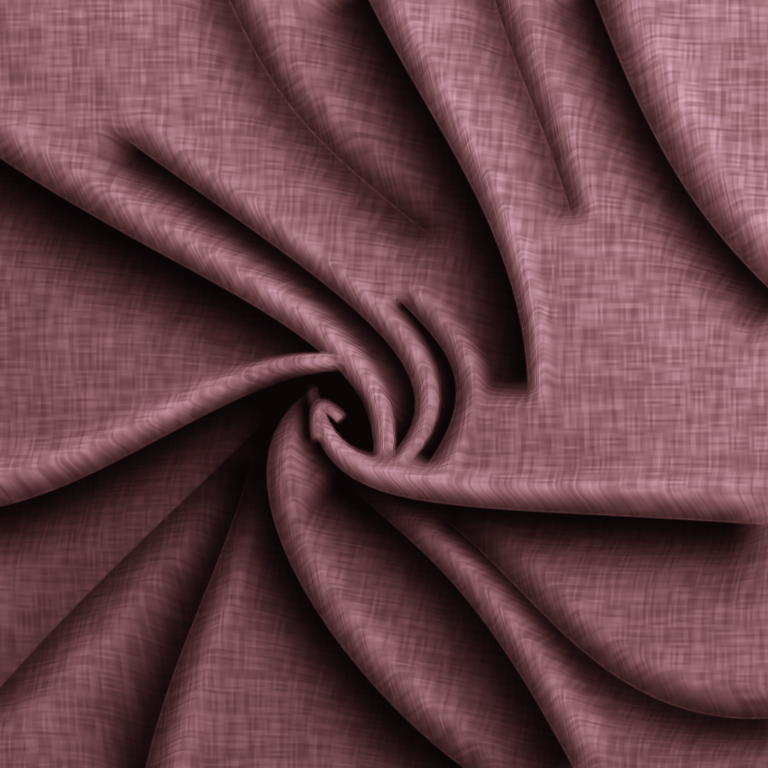
Write a three.js fragment shader that draws this texture.

```glsl
// Dusty rose linen gathered into a swirl of soft folds.
// Each fold is a Bezier edge, painted back to front: a cast shadow on its right
// hand, a rounded lit roll on its left. Stretched noise adds the woven threads.

#define SEGMENTS 24
#define EDGE_BLUR 0.0025
#define EDGE_TONE 0.36
#define END_FADE 0.07
#define THREADS 300.0
#define THREAD_LENGTH 36.0
#define THREAD_DEPTH 0.22
#define WRINKLE_DEPTH 0.12

varying vec2 vUv;

vec2 pos;
float tone;

float hash(vec2 cell) {
  vec3 q = fract(vec3(cell.xyx) * 0.1031);
  q += dot(q, q.yzx + 33.33);
  return fract((q.x + q.y) * q.z);
}

float noise(vec2 q) {
  vec2 i = floor(q), f = fract(q);
  f = f * f * (3.0 - 2.0 * f);
  return mix(mix(hash(i), hash(i + vec2(1, 0)), f.x),
             mix(hash(i + vec2(0, 1)), hash(i + vec2(1, 1)), f.x), f.y);
}

vec2 bezier(vec2 a, vec2 b, vec2 c, vec2 d, float t) {
  float k = 1.0 - t;
  return k * k * (k * a + 3.0 * t * b) + t * t * (3.0 * k * c + t * d);
}

// size: roll width at start and end, shadow reach at start and end
// look: shadow depth, roll brightness
void fold(vec2 a, vec2 b, vec2 c, vec2 d, vec4 size, vec2 look) {
  float best = 100.0, side = 1.0, t = 0.0;
  vec2 start = a;
  for (int i = 1; i <= SEGMENTS; i++) {
    vec2 stop = bezier(a, b, c, d, float(i) / float(SEGMENTS));
    vec2 run = stop - start, off = pos - start;
    float h = clamp(dot(off, run) / dot(run, run), 0.0, 1.0);
    vec2 gap = off - run * h;
    float d2 = dot(gap, gap);
    if (d2 < best) {
      best = d2;
      side = run.x * off.y - run.y * off.x < 0.0 ? -1.0 : 1.0;
      t = (float(i) - 1.0 + h) / float(SEGMENTS);
    }
    start = stop;
  }
  float s = side * sqrt(best);
  float width = mix(size.x, size.y, t), reach = mix(size.z, size.w, t);
  float ends = smoothstep(0.0, END_FADE, t) * smoothstep(0.0, END_FADE, 1.0 - t);
  float inside = smoothstep(-EDGE_BLUR, EDGE_BLUR, s);

  // cast shadow
  tone *= 1.0 - ends * look.x * (1.0 - inside) * exp(-s * s / (reach * reach));

  // lit roll: narrow rolls end crisply, wide ones melt into the cloth
  float u = clamp(s / width, 0.0, 1.0);
  float roll = mix(EDGE_TONE, 1.0, smoothstep(-0.05, 0.5, u)) - 0.15 * smoothstep(0.5, 1.0, u);
  float melt = mix(0.8, 0.25, smoothstep(0.025, 0.075, width));
  float cover = inside * (1.0 - smoothstep(melt, 1.0, u)) * ends;
  tone = mix(tone, look.y * roll, cover);
}

void main() {
  pos = vUv;
  // open cloth, brighter to the upper right
  tone = 0.46 + 0.2 * smoothstep(0.2, 1.1, pos.x * 0.5 + pos.y * 0.7);

  // upper folds
  fold(vec2(0.76, 1.04), vec2(0.836, 0.841), vec2(0.889, 0.72), vec2(1.04, 0.59), vec4(0.12, 0.13, 0.055, 0.05), vec2(0.9, 0.74));
  fold(vec2(0.635, 1.04), vec2(0.65, 0.95), vec2(0.7, 0.87), vec2(0.75, 0.7), vec4(0.07, 0.08, 0.035, 0.03), vec2(0.45, 0.65));
  fold(vec2(0.28, 1.04), vec2(0.353, 0.88), vec2(0.376, 0.835), vec2(0.586, 0.674), vec4(0.09, 0.1, 0.045, 0.04), vec2(0.55, 0.62));
  fold(vec2(0.462, 1.04), vec2(0.547, 0.848), vec2(0.694, 0.697), vec2(0.688, 0.466), vec4(0.09, 0.04, 0.07, 0.085), vec2(0.92, 0.71));
  fold(vec2(0.514, 0.616), vec2(0.582, 0.547), vec2(0.638, 0.499), vec2(0.547, 0.382), vec4(0.05, 0.05, 0.03, 0.04), vec2(0.95, 0.6));
  fold(vec2(0.13, 0.844), vec2(0.43, 0.622), vec2(0.651, 0.512), vec2(0.484, 0.385), vec4(0.08, 0.022, 0.04, 0.035), vec2(0.9, 0.64));
  fold(vec2(-0.052, 0.831), vec2(0.234, 0.622), vec2(0.521, 0.57), vec2(0.484, 0.382), vec4(0.1, 0.026, 0.08, 0.07), vec2(0.93, 0.67));

  // left and lower folds
  fold(vec2(0.378, 0.486), vec2(0.247, 0.349), vec2(0.143, 0.271), vec2(-0.04, 0.06), vec4(0.1, 0.14, 0.05, 0.07), vec2(0.25, 0.51));
  fold(vec2(0.332, 0.414), vec2(0.293, 0.258), vec2(0.215, 0.141), vec2(0.182, -0.04), vec4(0.06, 0.1, 0.04, 0.06), vec2(0.8, 0.54));
  fold(vec2(-0.039, 0.336), vec2(0.124, 0.345), vec2(0.315, 0.529), vec2(0.456, 0.516), vec4(0.1, 0.022, 0.06, 0.05), vec2(0.88, 0.66));
  fold(vec2(0.423, 0.503), vec2(0.219, 0.401), vec2(0.475, 0.069), vec2(0.651, -0.03), vec4(0.05, 0.1, 0.04, 0.08), vec2(0.9, 0.61));
  fold(vec2(0.56, 0.336), vec2(0.7, 0.247), vec2(0.784, 0.031), vec2(1.04, 0.069), vec4(0.08, 0.1, 0.04, 0.045), vec2(0.8, 0.56));
  fold(vec2(0.423, 0.395), vec2(0.548, 0.279), vec2(0.615, 0.26), vec2(0.768, -0.04), vec4(0.035, 0.085, 0.06, 0.075), vec2(0.87, 0.62));

  // hollow at the heart of the swirl
  float hollow = length((pos - vec2(0.451, 0.448)) / vec2(0.03, 0.05));
  tone *= mix(0.12, 1.0, smoothstep(0.7, 1.2, hollow));

  // long right fold, then the curl at its tip
  fold(vec2(0.398, 0.505), vec2(0.411, 0.31), vec2(0.547, 0.352), vec2(1.04, 0.314), vec4(0.014, 0.1, 0.012, 0.075), vec2(0.92, 0.68));
  fold(vec2(0.456, 0.456), vec2(0.423, 0.499), vec2(0.391, 0.486), vec2(0.406, 0.42), vec4(0.02, 0.02, 0.014, 0.012), vec2(0.65, 0.58));

  // woven threads bend with the relief, broad wrinkles vary the tone
  vec2 weave = pos + 0.06 * vec2(tone, -tone);
  float threads = noise(weave * vec2(THREAD_LENGTH, THREADS)) + noise(weave * vec2(THREADS, THREAD_LENGTH)) - 1.0;
  float wrinkles = 0.6 * noise(pos * vec2(9.0, 14.0)) + 0.4 * noise(weave * 38.0) - 0.5;
  tone *= 1.0 + THREAD_DEPTH * threads + WRINKLE_DEPTH * wrinkles;

  float r = clamp(tone, 0.045, 0.85);
  gl_FragColor = vec4(r * vec3(1.0, 0.45 + 0.4 * r, 0.47 + 0.47 * r), 1.0);
}
```
